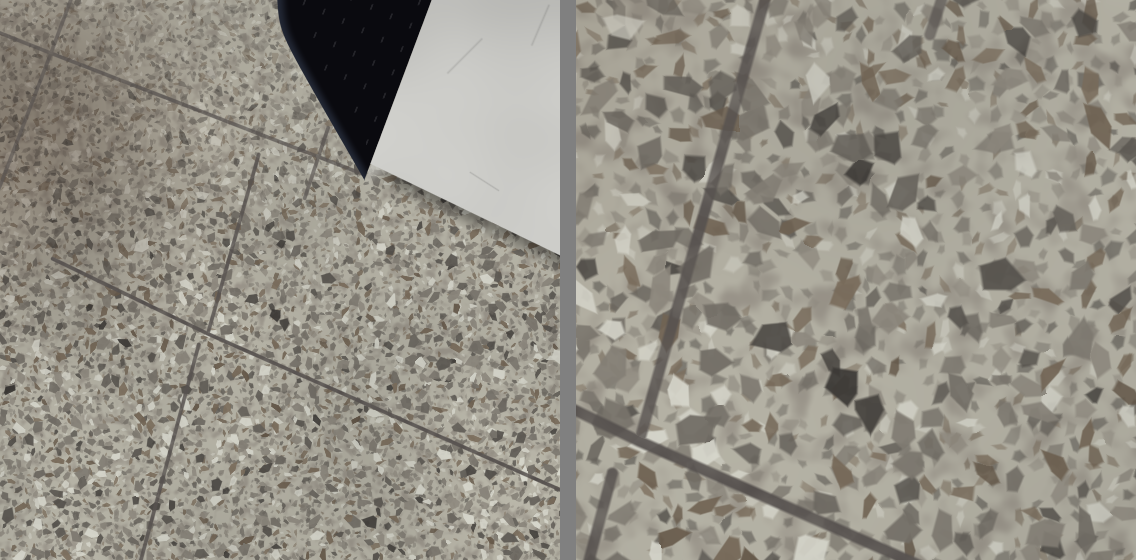
Left: the whole. Right: its middle third, enlarged.
A Shadertoy shader for this texture:

```glsl
// Speckled terrazzo floor with slanted seams, partly covered by a dark wedge and a pale panel.

const vec3 MATRIX      = vec3(0.69, 0.68, 0.63);
const vec3 MATRIX_DIM  = vec3(0.59, 0.57, 0.53);
const vec3 CHIP_DARK   = vec3(0.20, 0.19, 0.18);
const vec3 CHIP_GREY   = vec3(0.56, 0.54, 0.50);
const vec3 CHIP_BROWN  = vec3(0.44, 0.37, 0.29);
const vec3 CHIP_PALE   = vec3(0.82, 0.82, 0.78);
const vec3 SEAM        = vec3(0.34, 0.32, 0.31);
const vec3 WEDGE       = vec3(0.04, 0.04, 0.06);
const vec3 WEDGE_RIM   = vec3(0.13, 0.15, 0.20);
const vec3 PANEL       = vec3(0.79, 0.79, 0.775);
const vec3 GLOOM       = vec3(0.78, 0.74, 0.72);
const float SEAM_HALF  = 0.0033;
const float SOFTNESS   = 0.0011;
const float TAU        = 6.28319;

vec4 hash4(vec2 p) {
    vec4 q = fract(p.xyxy * vec4(0.1031, 0.1030, 0.0973, 0.1099));
    q += dot(q, q.wzxy + 33.33);
    return fract((q.xxyz + q.yzzw) * q.zywx);
}

float gradientNoise(vec2 p) {
    vec2 cell = floor(p), f = fract(p), u = f * f * (3.0 - 2.0 * f);
    vec4 corner;
    for (int k = 0; k < 4; k++) {
        vec2 o = vec2(k & 1, k >> 1);
        float a = TAU * hash4(cell + o + 71.0).x;
        corner[k] = dot(vec2(cos(a), sin(a)), f - o);
    }
    return mix(mix(corner.x, corner.y, u.x), mix(corner.z, corner.w, u.x), u.y);
}

// Distance to a segment, made soft and slightly worn
float stroke(vec2 p, vec2 a, vec2 b, float halfWidth, float soft) {
    vec2 ab = b - a;
    float t = clamp(dot(p - a, ab) / dot(ab, ab), 0.0, 1.0);
    return smoothstep(halfWidth + soft, halfWidth - soft, length(p - a - ab * t));
}

vec3 chipColor(vec4 h) {
    vec3 c = mix(CHIP_DARK, CHIP_GREY, pow(h.x, 0.55));
    c = mix(c, CHIP_BROWN, 0.65 * step(0.74, h.y));
    return mix(c, CHIP_PALE, step(0.86, h.z));
}

// One layer of angular stones: colour in rgb, coverage in a
vec4 chips(vec2 p, float cells, float size, float density, float soft) {
    vec2 q = p * cells, base = floor(q);
    vec4 result = vec4(0.0);
    for (int n = 0; n < 9; n++) {
        vec2 id = base + vec2(n % 3 - 1, n / 3 - 1);
        vec4 h = hash4(id + cells * 3.7), look = hash4(id + cells * 5.3 + 19.0);
        if (look.w > density) continue;
        vec2 r = q - id - 0.5 - 0.7 * (h.xy - 0.5);
        float turn = TAU * h.z, radius = size * mix(0.55, 1.0, h.w);
        r = mat2(cos(turn), sin(turn), -sin(turn), cos(turn)) * r;
        r *= vec2(0.85, mix(1.0, 1.8, look.y));
        float d = -1.0;
        for (int k = 0; k < 5; k++) {
            vec4 side = hash4(id + vec2(float(k) * 13.1, cells));
            float a = TAU * (float(k) + 0.6 * side.x) / 5.0;
            d = max(d, dot(r, vec2(cos(a), sin(a))) - radius * mix(0.55, 1.0, side.y));
        }
        float cover = smoothstep(soft * cells, -soft * cells, d);
        if (cover > result.a) result = vec4(chipColor(look), cover);
    }
    return result;
}

vec3 terrazzo(vec2 p, float soft) {
    float mottle = gradientNoise(p * 42.0) + 0.6 * gradientNoise(p * 95.0);
    vec3 col = mix(MATRIX, MATRIX_DIM, smoothstep(-0.15, 0.65, mottle));
    // Stones look fainter and finer towards the upper left
    float clarity = smoothstep(0.0, 0.65, 0.95 - p.y + 0.3 * p.x);
    vec4 fine = chips(p, 88.0, 0.45, 0.8, soft);
    vec4 medium = chips(p, 54.0, 0.46, 0.8, soft);
    vec4 large = chips(p, 35.0, 0.44, 0.62, soft);
    col = mix(col, fine.rgb, fine.a * 0.5);
    col = mix(col, medium.rgb, medium.a * mix(0.45, 0.8, clarity));
    col = mix(col, large.rgb, large.a * mix(0.25, 0.92, clarity));
    // Uneven light
    vec2 g = (p - vec2(0.04, 0.77)) / vec2(0.28, 0.27);
    col *= mix(vec3(1.0), GLOOM, exp(-dot(g, g)));
    return col * (1.0 + 0.10 * gradientNoise(p * 4.0));
}

float seams(vec2 p, float soft) {
    vec2 cross1 = vec2(0.091, 0.905), cross2 = vec2(0.371, 0.404);
    float s = 0.75 * stroke(p, vec2(-0.02, 0.949), cross1, SEAM_HALF, soft);
    s = max(s, 0.8 * stroke(p, cross1, vec2(0.651, 0.688), SEAM_HALF, soft));
    s = max(s, 0.7 * stroke(p, vec2(0.130, 1.01), cross1, SEAM_HALF, soft));
    s = max(s, 0.7 * stroke(p, cross1, vec2(-0.01, 0.642), SEAM_HALF, soft));
    s = max(s, stroke(p, vec2(0.094, 0.538), cross2, SEAM_HALF, soft));
    s = max(s, stroke(p, cross2, vec2(1.01, 0.121), SEAM_HALF, soft));
    s = max(s, 0.9 * stroke(p, vec2(0.462, 0.724), cross2, SEAM_HALF, soft));
    s = max(s, 0.9 * stroke(p, vec2(0.355, 0.385), vec2(0.249, -0.01), SEAM_HALF, soft));
    s = max(s, 0.75 * stroke(p, vec2(0.586, 0.772), vec2(0.544, 0.646), SEAM_HALF, soft));
    return s * (0.92 + 0.25 * gradientNoise(p * 60.0));
}

void mainImage(out vec4 fragColor, in vec2 fragCoord) {
    vec2 p = fragCoord / iResolution.xy;
    float soft = max(SOFTNESS, 0.75 / iResolution.y);
    vec3 col = mix(terrazzo(p, soft), SEAM, seams(p, soft));

    // Signed borders of the covering pieces, positive inside
    float slant = (p.x - 0.671 - 0.3745 * (p.y - 0.733)) * 0.936;
    float lower = (p.y - 0.700 + 0.483 * (p.x - 0.677)) * 0.900;
    float bend = 0.159 - 0.58 * (p.y - 0.677);
    float left = p.x - 0.492 - 0.5 * (bend + sqrt(bend * bend + 0.0004));

    // Contact shadow and pale glint at the corner
    col *= 1.0 - 0.35 * smoothstep(-0.035, 0.0, lower) * smoothstep(0.0, 0.06, slant);
    float glint = smoothstep(0.0, 0.004, slant) * smoothstep(0.05, 0.0, slant - lower * 0.6);
    col = mix(col, PANEL, 0.65 * glint * smoothstep(-0.055, -0.01, lower));

    // Dark wedge with rows of faint ticks
    vec2 tick = fract(vec2(slant * 26.0, p.y * 24.0 + floor(slant * 26.0) * 0.4)) - 0.5;
    float ticks = smoothstep(0.06, 0.02, abs(tick.x)) * smoothstep(0.16, 0.08, abs(tick.y));
    vec3 wedge = mix(WEDGE_RIM, WEDGE, smoothstep(0.0, 0.022, left)) + 0.10 * ticks * step(0.04, left);
    col = mix(col, wedge, smoothstep(-soft, soft, min(left, -slant)));

    // Pale panel with soft shading and scuffs
    vec3 panel = PANEL * (1.02 - 0.10 * smoothstep(0.8, 1.0, p.y) * p.x + 0.05 * gradientNoise(p * 6.0));
    float scuff = stroke(p, vec2(0.84, 0.692), vec2(0.89, 0.66), 0.001, 0.002);
    scuff += stroke(p, vec2(0.80, 0.87), vec2(0.86, 0.93), 0.001, 0.003);
    scuff += stroke(p, vec2(0.95, 0.92), vec2(0.98, 0.99), 0.001, 0.003);
    panel *= 1.0 - 0.14 * scuff;
    col = mix(col, panel, smoothstep(-soft, soft, min(slant, lower)));
    fragColor = vec4(col, 1.0);
}
```
